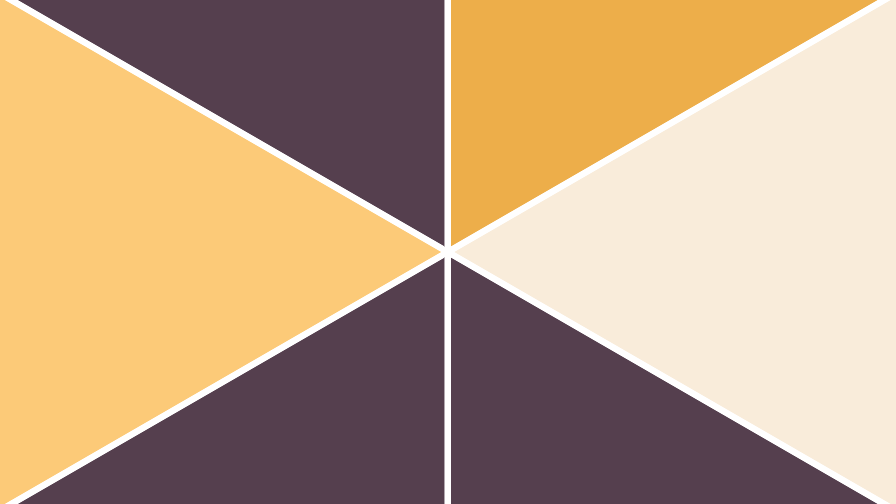
This background is drawn by a Shadertoy shader. Its source:

```glsl
#define PLUM vec3(0.333, 0.247, 0.306)
#define CREAM vec3(0.976, 0.925, 0.855)
#define APRICOT vec3(0.988, 0.792, 0.471)
#define GOLD vec3(0.929, 0.682, 0.290)
#define SPOKE_COLOR vec3(1.0)
#define SPOKE_HALF_WIDTH 0.0065
#define HUB_OFFSET vec2(-0.0005, 0.0)

const float SECTOR_ANGLE = radians(60.0);

// Sectors are counted counter-clockwise from the right-hand side
vec3 sectorColor(int sector) {
    if (sector == 0) return CREAM;
    if (sector == 1) return GOLD;
    if (sector == 3) return APRICOT;
    return PLUM;
}

void mainImage(out vec4 fragColor, in vec2 fragCoord) {
    // Centred coordinates, one unit per canvas height
    vec2 p = (fragCoord - 0.5 * iResolution.xy) / iResolution.y - HUB_OFFSET;
    float pixel = 1.0 / iResolution.y;

    // Fold the plane into six equal sectors
    float turn = atan(p.y, p.x) / SECTOR_ANGLE + 0.5;
    int sector = (int(floor(turn)) + 6) % 6;
    float foldedAngle = (fract(turn) - 0.5) * SECTOR_ANGLE;

    // Distance to the nearest spoke between sectors
    float spokeDist = length(p) * sin(0.5 * SECTOR_ANGLE - abs(foldedAngle));
    float spoke = 1.0 - smoothstep(-0.5 * pixel, 0.5 * pixel, spokeDist - SPOKE_HALF_WIDTH);

    fragColor = vec4(mix(sectorColor(sector), SPOKE_COLOR, spoke), 1.0);
}
```
